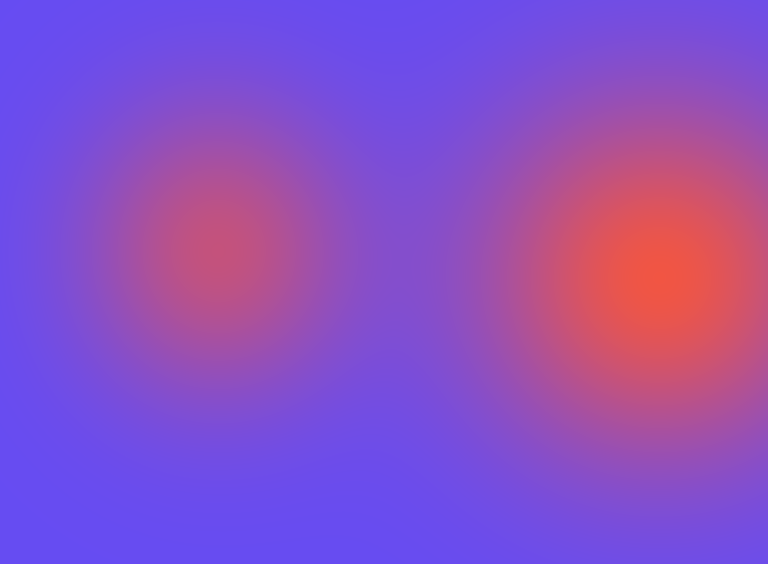
Reproduce this background procedurally as a WebGL 1 fragment shader.

```glsl
precision highp float;
// Two soft coral glows on a flat violet field: a broad bright one at the right
// and a smaller, dimmer one at the left. Each is a Gaussian falloff, and their
// combined strength blends the field colour towards the glow colour.

uniform vec2 u_resolution;

// Gaussian glow: 1 at the centre, with its spread given in canvas heights.
float glow(vec2 uv, vec2 centre, vec2 spread) {
  float aspect = u_resolution.x / u_resolution.y;
  vec2 offset = (uv - centre) * vec2(aspect, 1.0) / spread;
  return exp(-0.5 * dot(offset, offset));
}

void main() {
  vec2 uv = gl_FragCoord.xy / u_resolution;

  // Glow strengths add up where the two halos meet.
  float rightGlow = 0.98 * glow(uv, vec2(0.859, 0.507), vec2(0.224, 0.222));
  float leftGlow = 0.66 * glow(uv, vec2(0.283, 0.555), vec2(0.165, 0.181));
  float heat = min(rightGlow + leftGlow, 1.0);

  vec3 violet = vec3(0.400, 0.298, 0.950);
  vec3 coral = vec3(0.955, 0.335, 0.250);
  gl_FragColor = vec4(mix(violet, coral, heat), 1.0);
}
```
